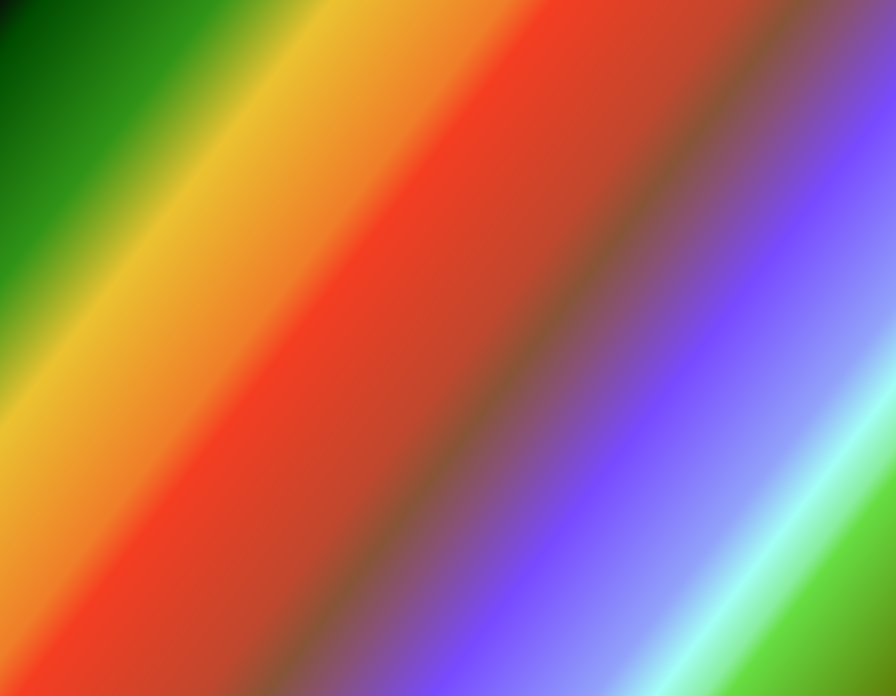
This background is drawn by a Shadertoy shader. Its source:

```glsl
const vec2 BAND_NORMAL = vec2(1.3, 1.0); // direction across the bands, y downward

const vec3 NIGHT      = vec3(0.03, 0.08, 0.03);
const vec3 FOREST     = vec3(0.00, 0.30, 0.00);
const vec3 GRASS      = vec3(0.19, 0.58, 0.09);
const vec3 GOLD       = vec3(0.92, 0.76, 0.19);
const vec3 ORANGE     = vec3(0.94, 0.49, 0.16);
const vec3 SCARLET    = vec3(0.96, 0.24, 0.13);
const vec3 RUST       = vec3(0.75, 0.28, 0.18);
const vec3 UMBER      = vec3(0.53, 0.33, 0.22);
const vec3 MAUVE      = vec3(0.53, 0.32, 0.46);
const vec3 VIOLET     = vec3(0.47, 0.29, 1.00);
const vec3 PERIWINKLE = vec3(0.57, 0.64, 0.98);
const vec3 ICE        = vec3(0.64, 1.00, 0.96);
const vec3 MINT       = vec3(0.54, 0.93, 0.62);
const vec3 LEAF       = vec3(0.40, 0.87, 0.26);
const vec3 OLIVE      = vec3(0.37, 0.49, 0.03);

const int STOPS = 15;
const vec3 COLOURS[STOPS] = vec3[](
    NIGHT, FOREST, GRASS, GOLD, ORANGE, SCARLET, RUST, UMBER,
    MAUVE, VIOLET, PERIWINKLE, ICE, MINT, LEAF, OLIVE);
const float PLACES[STOPS] = float[](
    0.0, 0.030, 0.152, 0.232, 0.354, 0.387, 0.515, 0.559,
    0.600, 0.677, 0.790, 0.832, 0.866, 0.882, 1.0);

// Blend through the colour stops, t running from 0 to 1
vec3 bandColour(float t) {
    vec3 colour = COLOURS[0];
    for (int i = 1; i < STOPS; i++) {
        float blend = clamp((t - PLACES[i - 1]) / (PLACES[i] - PLACES[i - 1]), 0.0, 1.0);
        colour = mix(colour, COLOURS[i], blend);
    }
    return colour;
}

void mainImage(out vec4 fragColor, in vec2 fragCoord) {
    // Distance across the bands, from the top left to the bottom right corner
    vec2 fromTopLeft = vec2(fragCoord.x, iResolution.y - fragCoord.y);
    float t = dot(fromTopLeft, BAND_NORMAL) / dot(iResolution.xy, BAND_NORMAL);
    fragColor = vec4(bandColour(t), 1.0);
}
```
